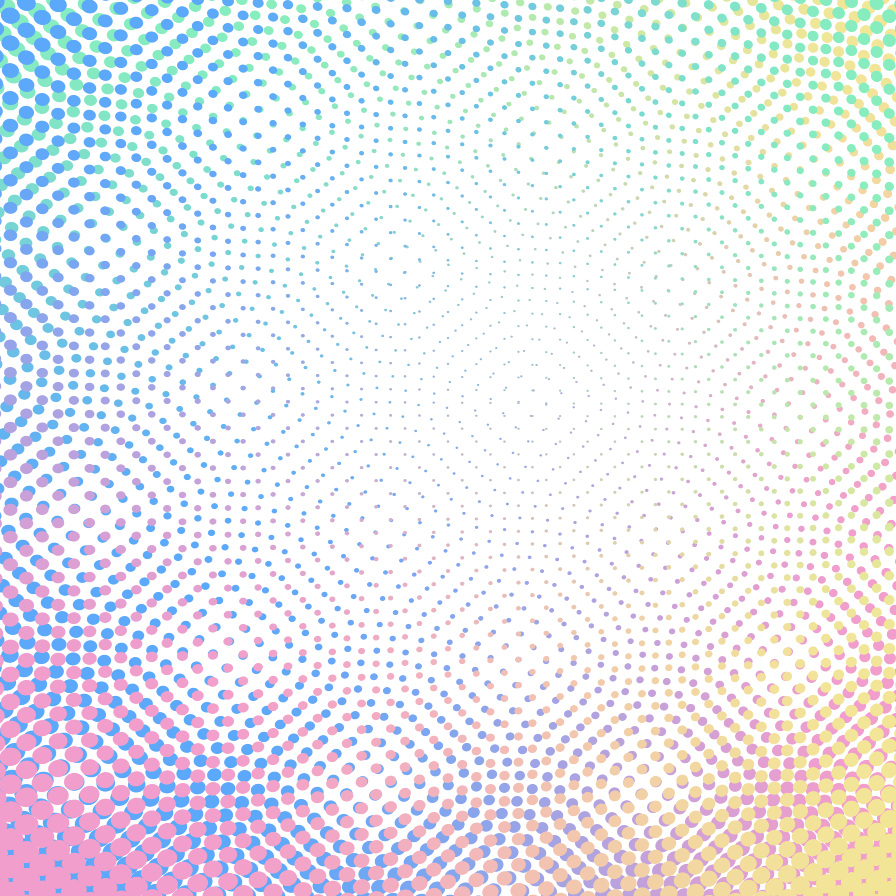
A WebGL 1 fragment shader for this background:

```glsl
precision highp float;

uniform vec2 u_resolution;

const vec3 BLUE = vec3(0.36, 0.66, 0.98);
const vec3 GREEN = vec3(0.53, 0.93, 0.75);
const vec3 YELLOW = vec3(0.95, 0.90, 0.59);
const vec3 PINK = vec3(0.95, 0.62, 0.80);

mat2 rotation(float angle) {
  float c = cos(angle), s = sin(angle);
  return mat2(c, s, -s, c);
}

// Nearest point of a staggered lattice: integer pairs with an even sum
vec2 nearestDot(vec2 p) {
  vec2 diagonal = floor(vec2(p.x + p.y, p.x - p.y) * 0.5 + 0.5);
  return vec2(diagonal.x + diagonal.y, diagonal.x - diagonal.y);
}

// Dots swell away from a calm spot right of and above the middle
float dotRadius(vec2 center) {
  float reach = length(center - vec2(4.6, 6.2)) / 53.0;
  return 0.08 + 0.87 * pow(reach, 2.2);
}

vec3 cornerBlend(vec3 bottomLeft, vec3 bottomRight, vec3 topLeft, vec3 topRight, vec2 t) {
  return mix(mix(bottomLeft, bottomRight, t.x), mix(topLeft, topRight, t.x), t.y);
}

float dotMask(vec2 p, vec2 center, float pixel) {
  float edge = length(p - center) - dotRadius(center);
  return 1.0 - smoothstep(-0.6 * pixel, 0.6 * pixel, edge);
}

void main() {
  float side = min(u_resolution.x, u_resolution.y);
  vec2 q = (gl_FragCoord.xy - 0.5 * u_resolution) / side;

  // Tilted plane that recedes to the right
  float depth = 1.0 - 0.123 * q.x;
  vec2 plane = q * vec2(62.95, 69.2) / depth - vec2(0.0, 0.5);
  float pixel = 66.0 / (side * depth);

  // The back lattice is turned slightly, which makes the rings
  vec2 pivot = vec2(6.0, 3.0);
  mat2 turn = rotation(0.1);
  vec2 turned = turn * (plane - pivot) + pivot;
  vec2 backDot = (nearestDot(turned) - pivot) * turn + pivot;
  vec2 frontDot = nearestDot(plane);

  // Each layer spreads the four hues over different corners
  vec2 backPlace = backDot / 66.0 + 0.5;
  vec2 backBlend = smoothstep(vec2(0.25, 0.35), vec2(1.0), backPlace);
  vec3 backColor = cornerBlend(BLUE, PINK, GREEN, YELLOW, backBlend);

  vec2 frontPlace = frontDot / 66.0 + 0.5;
  vec2 frontBlend = smoothstep(vec2(0.2), vec2(1.0, 0.9), frontPlace);
  vec3 frontColor = cornerBlend(PINK, YELLOW, BLUE, GREEN, frontBlend);

  vec3 color = vec3(1.0);
  color = mix(color, backColor, dotMask(plane, backDot, pixel));
  color = mix(color, frontColor, dotMask(plane, frontDot, pixel));
  gl_FragColor = vec4(color, 1.0);
}
```
